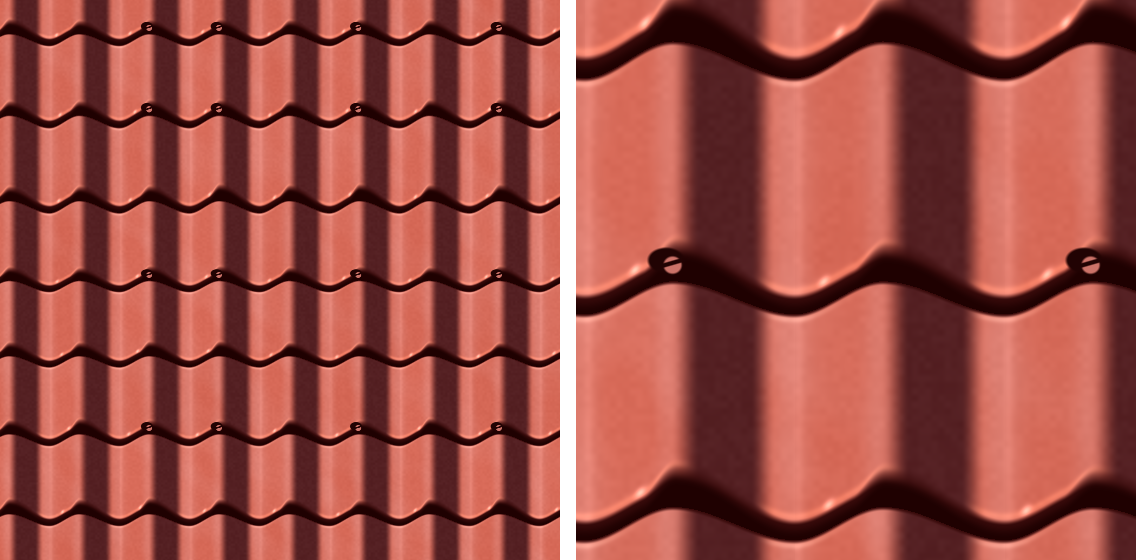
Left: the whole. Right: its middle third, enlarged.
Reproduce this texture procedurally as a Shadertoy shader.

```glsl
const vec2 TILES = vec2(8.0, 7.0);

float hash(vec2 p) {
    return fract(sin(dot(p, vec2(127.1, 311.7))) * 43758.5453);
}

// Value noise that wraps after the given number of cells
float noise(vec2 p, vec2 period) {
    vec2 i = floor(p), f = fract(p);
    f = f * f * (3.0 - 2.0 * f);
    vec2 a = mod(i, period), b = mod(i + 1.0, period);
    return mix(mix(hash(a), hash(vec2(b.x, a.y)), f.x),
               mix(hash(vec2(a.x, b.y)), hash(b), f.x), f.y);
}

float bell(float x, float width) {
    return exp(-x * x / (width * width));
}

// Lines that carry screws: the first one and every even one
bool hasScrew(float i) {
    return i == 1.0 || (i > 0.0 && mod(i, 2.0) == 0.0);
}

void mainImage(out vec4 fragColor, in vec2 fragCoord) {
    vec2 uv = fragCoord / iResolution.xy;

    // Column phase starts at the trough; rows run downward with uneven spacing
    float u = uv.x * TILES.x - 0.708;
    float v = (1.0 - uv.y) * TILES.y;
    v -= 0.1 * pow(0.5 + 0.5 * cos(6.2831853 * (v - 3.0) / TILES.y), 3.0);
    float phase = fract(u);
    float side = fract(u + 0.5) - 0.5;
    float column = mod(floor(u), TILES.x);

    // Skewed wave of the lip: short rise, long fall
    float wave = smoothstep(0.0, 1.0, min(phase / 0.42, (1.0 - phase) / 0.58));
    float y = v - 0.565 + 0.145 * wave;
    float row = mod(floor(y) + 1.0, TILES.y);
    float down = fract(y);
    float vary = hash(vec2(column, row));

    // Lit ridge with pink sheen and diagonal reflections
    float cloud = noise(vec2(24.0 * (uv.x + uv.y), 14.0 * uv.y), vec2(24.0, 14.0));
    float grain = noise(uv * 256.0, vec2(256.0));
    float sheen = 0.8 * bell(side + 0.02, 0.1) + 0.7 * bell(side - 0.4, 0.07);
    sheen += 0.5 * (cloud - 0.4) + 0.25 * (0.5 - down);
    vec3 color = mix(vec3(0.84, 0.41, 0.34), vec3(0.87, 0.50, 0.45), clamp(sheen, 0.0, 1.0));
    color += 0.04 * bell(side - 0.02, 0.025);
    color += 0.02 * (vary - 0.5);

    // Shaded flank
    float shade = smoothstep(0.41, 0.55, phase) * smoothstep(0.91, 0.79, phase);
    color = mix(color, vec3(0.33, 0.125, 0.135), shade);
    color += 0.025 * (grain - 0.5);

    // Bright edges above and below the gap
    float wedge = smoothstep(0.28, 0.44, phase) * smoothstep(1.0, 0.5, phase);
    float gap = 0.078 + (0.06 + 0.03 * vary) * wedge;
    float above = 1.0 - gap - down;
    float lit = 1.0 - shade;
    color += vec3(0.12, 0.09, 0.06) * lit * bell(above - 0.025, 0.018);
    color += vec3(0.10, 0.13, 0.12) * lit * bell(down - 0.025, 0.014) * bell(side, 0.2);
    vec2 glint = vec2((side - 0.1 - 0.2 * vary) / TILES.x, (above - 0.03) / TILES.y);
    color += 0.3 * bell(length(glint), 0.003);

    // Dark gap under the lip, wider and softer on the falling side
    float soft = 0.015 + 0.035 * wedge;
    float dark = max(smoothstep(soft, -soft, above), smoothstep(0.02, 0.0, down));
    vec3 gapColor = mix(vec3(0.22, 0.04, 0.04), vec3(0.12, 0.005, 0.005),
                        smoothstep(0.0, 0.07, -above));
    color = mix(color, gapColor, dark);

    // Screw heads beside some crests
    if (hasScrew(column) && hasScrew(floor(v) + 1.0)) {
        float shift = 0.05 * (hash(vec2(column, 3.0)) - 0.5);
        vec2 p = vec2(phase - 0.385 - shift, fract(v) - 0.335) / TILES;
        float cap = length((p + vec2(0.001, 0.001)) * vec2(0.8, 1.1));
        color = mix(color, vec3(0.13, 0.01, 0.01), smoothstep(0.0095, 0.0075, cap));
        float head = smoothstep(0.0062, 0.0045, length(p - vec2(0.003, 0.002)));
        float slot = smoothstep(0.0008, 0.002, abs(p.y - 0.0015 + 0.3 * p.x));
        color = mix(color, vec3(0.80, 0.45, 0.41), head * slot);
    }

    fragColor = vec4(clamp(color, 0.0, 1.0), 1.0);
}
```
